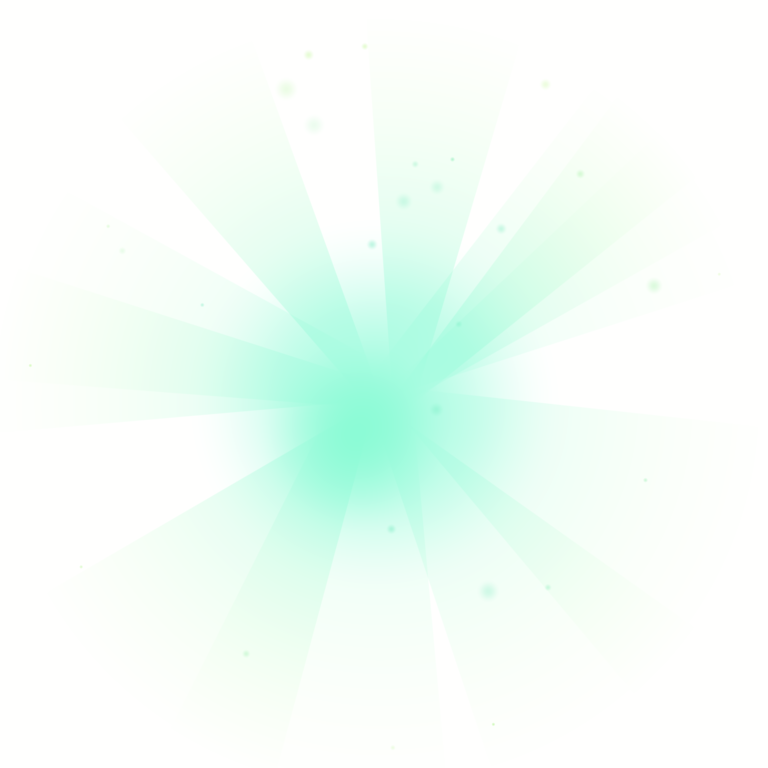
A Shadertoy shader for this background:

```glsl
// Soft mint light beams bursting from a glowing core over white, with drifting sparks.

const vec2 CORE = vec2(0.495, 0.475);

// Sine-free hash giving two values in 0..1
vec2 hash2(float n) {
    vec3 h = fract(vec3(n) * vec3(0.1031, 0.1030, 0.0973));
    h += dot(h, h.yzx + 33.33);
    return fract((h.xx + h.yz) * h.zy);
}

// Mint at the core, turning to pale lime with distance
vec3 lightTint(float radius) {
    return mix(vec3(0.49, 0.98, 0.82), vec3(0.84, 1.0, 0.76), smoothstep(0.06, 0.52, radius));
}

// Coverage of a wedge of light: apex, direction and half angle in degrees
float wedge(vec2 p, vec2 apex, float direction, float halfAngle) {
    float a = radians(direction), h = radians(halfAngle);
    vec2 axis = vec2(cos(a), sin(a));
    vec2 q = p - apex;
    float across = abs(axis.x * q.y - axis.y * q.x);
    float edge = across * cos(h) - dot(q, axis) * sin(h);
    float start = smoothstep(0.01, 0.14, dot(p - CORE, axis));
    return start * (1.0 - smoothstep(-0.0012, 0.0012, edge));
}

void mainImage(out vec4 fragColor, in vec2 fragCoord) {
    vec2 p = (fragCoord - 0.5 * iResolution.xy) / min(iResolution.x, iResolution.y) + 0.5;
    float radius = length(p - CORE);
    vec3 tint = lightTint(radius);
    vec3 color = vec3(1.0, 1.0, 0.997);

    // Beams: apex x, apex y, direction, half angle
    const vec4 beams[11] = vec4[11](
        vec4(0.513, 0.435, 120.4, 10.6), vec4(0.517, 0.400, 83.8, 10.2),
        vec4(0.402, 0.405, 40.8, 11.5), vec4(0.459, 0.411, 46.0, 7.3),
        vec4(0.489, 0.478, 30.6, 12.8), vec4(0.488, 0.499, -28.1, 21.9),
        vec4(0.478, 0.486, -53.5, 18.1), vec4(0.521, 0.648, -100.7, 15.9),
        vec4(0.489, 0.478, 232.6, 22.4), vec4(0.620, 0.458, 163.4, 12.2),
        vec4(0.542, 0.484, 173.6, 11.4));
    const float strengths[11] = float[11](
        0.46, 0.45, 0.30, 0.42, 0.20, 0.28, 0.30, 0.24, 0.42, 0.25, 0.33);
    float fade = pow(max(1.0 - radius / 0.51, 0.0), 0.92);
    for (int i = 0; i < 11; i++) {
        vec4 b = beams[i];
        color = mix(color, tint, strengths[i] * fade * wedge(p, b.xy, b.z, b.w));
    }

    // Wide core glow, with a deeper patch below it
    float glow = 1.0 - smoothstep(0.0, 0.25, length(p - vec2(0.488, 0.474)));
    float deep = 1.0 - smoothstep(0.0, 0.13, length(p - vec2(0.462, 0.43)));
    color = mix(color, vec3(0.58, 0.985, 0.855), 0.88 * glow);
    color = mix(color, vec3(0.48, 0.98, 0.81), 0.6 * deep);

    // Scattered sparks: mostly tiny, a few large and hazy
    for (int i = 0; i < 28; i++) {
        float id = float(i);
        vec2 place = hash2(id + 3.7), look = hash2(id + 71.3);
        float angle = 6.2832 * place.x, reach = 0.48 * pow(place.y, 0.4);
        vec2 center = CORE + reach * vec2(cos(angle), sin(angle));
        float size = mix(0.003, 0.022, look.x * look.x * look.x);
        float spark = 1.0 - smoothstep(0.0, size, length(p - center));
        vec3 hue = mix(vec3(0.35, 0.9, 0.7), vec3(0.76, 0.97, 0.55), smoothstep(0.25, 0.5, reach));
        color = mix(color, hue, spark * mix(0.5, 0.2, look.x) * mix(0.5, 1.2, look.y));
    }

    fragColor = vec4(color, 1.0);
}
```
